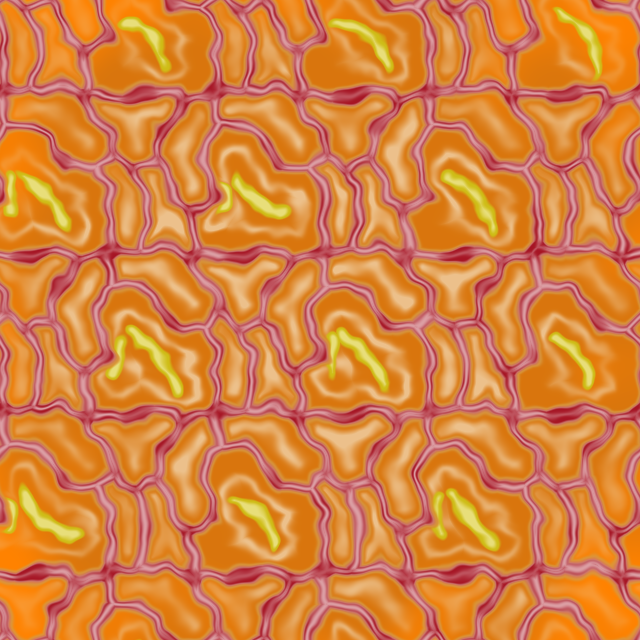
This pattern is drawn by a three.js fragment shader. Its source:

```glsl
// Tissue of six interlocking grain shapes on a brick lattice, split by red walls
// with pink veins. Grains are joined rods; the two nearest give the wall distance.
// Large grains hold yellow worms and pale ridges that fade towards the corners.

#define UNITS 1152.0            // lattice units across the canvas
#define TILE vec2(384.0, 288.0) // brick size, odd rows shift by half
#define WARP 11.0               // wobble of the outlines
#define WALL 9.5                // half width of a wall
#define VEIN 4.9                // half width of a pink vein
#define SWELL 6.0               // growth of grains into wide gaps
#define RIDGE 20.0              // half width of a pale ridge
#define SOFT 3.0                // edge softness

varying vec2 vUv;

float hash(vec2 p) { return fract(sin(dot(p, vec2(127.1, 311.7))) * 43758.5); }

float gradientNoise(vec2 p) {
  vec2 i = floor(p), f = p - i, u = f * f * f * (f * (f * 6.0 - 15.0) + 10.0);
  vec4 n;
  for (int k = 0; k < 4; k++) {
    vec2 o = vec2(mod(float(k), 2.0), floor(float(k) * 0.5));
    float a = 6.2832 * hash(i + o);
    float g = dot(vec2(cos(a), sin(a)), f - o);
    if (k == 0) n.x = g; else if (k == 1) n.y = g; else if (k == 2) n.z = g; else n.w = g;
  }
  return mix(mix(n.x, n.y, u.x), mix(n.z, n.w, u.x), u.y);
}

// Moves p to the lattice copy around centre c; id names that copy.
vec2 wrap(vec2 p, vec2 c, out vec2 id) {
  vec2 q = p - c;
  id.y = floor(q.y / TILE.y + 0.5);
  q -= id.y * vec2(TILE.x * 0.5, TILE.y);
  id.x = floor(q.x / TILE.x + 0.5);
  q.x -= id.x * TILE.x;
  return q + c;
}

// Distances to the outline (x) and the axis (y) of a rod.
vec2 rod(vec2 p, vec2 a, vec2 b, float radius) {
  vec2 v = b - a;
  float l = length(p - a - v * clamp(dot(p - a, v) / dot(v, v), 0.0, 1.0));
  return vec2(l - radius, l);
}

vec2 join(vec2 a, vec2 b) {
  vec2 h = max(16.0 - abs(a - b), 0.0) / 16.0;
  return min(a, b) - h * h * 4.0;
}

// Keeps outline and axis of the nearest grain, and the second nearest outline.
void place(vec2 grain, inout vec3 near) {
  if (grain.x < near.x) near = vec3(grain, near.x);
  else near.z = min(near.z, grain.x);
}

float worm(vec2 p, vec2 c, float angle, float halfLength, float bend, float width) {
  float s = sin(angle), k = cos(angle);
  vec2 q = mat2(k, -s, s, k) * (p - c);
  q.y += bend * (q.x * q.x / halfLength - 0.4 * halfLength);
  q.x -= clamp(q.x, -halfLength, halfLength);
  return length(q) - width;
}

void main() {
  vec2 p = vec2(vUv.x - 1.0 / 3.0, 2.0 / 3.0 - vUv.y) * UNITS;
  vec2 s = p + WARP * vec2(gradientNoise(p / 38.0), gradientNoise(p / 38.0 + 37.0));
  vec2 id, skip, q;

  // The six grains of one brick
  vec2 b = wrap(s, vec2(270.0, 250.0), id);
  vec2 big = join(rod(b, vec2(230, 182), vec2(268, 265), 46.0), rod(b, vec2(268, 265), vec2(348, 250), 36.0));
  big = join(big, join(rod(b, vec2(198, 316), vec2(268, 295), 38.0), rod(b, vec2(268, 290), vec2(342, 315), 40.0)));
  vec3 near = vec3(big, 1e3);
  q = wrap(s, vec2(290, 130), skip);
  place(join(rod(q, vec2(222, 102), vec2(292, 98), 20.0), rod(q, vec2(292, 102), vec2(348, 163), 33.0)), near);
  q = wrap(s, vec2(50, 135), skip);
  place(join(join(rod(q, vec2(-4, 98), vec2(48, 128), 15.0), rod(q, vec2(104, 92), vec2(48, 128), 15.0)),
    rod(q, vec2(48, 128), vec2(54, 165), 27.0)), near);
  q = wrap(s, vec2(150, 175), skip);
  place(join(rod(q, vec2(171, 115), vec2(132, 172), 24.0), rod(q, vec2(132, 172), vec2(153, 242), 23.0)), near);
  q = wrap(s, vec2(30, 265), skip);
  place(join(rod(q, vec2(8, 212), vec2(42, 255), 14.0), rod(q, vec2(42, 255), vec2(38, 320), 21.0)), near);
  q = wrap(s, vec2(105, 280), skip);
  place(join(join(rod(q, vec2(82, 222), vec2(105, 290), 15.0), rod(q, vec2(105, 290), vec2(82, 332), 14.0)),
    rod(q, vec2(105, 290), vec2(142, 332), 14.0)), near);
  float middle = 0.5 * (near.z - near.x);
  float depth = min(middle - WALL, SWELL - near.x);

  // Worms of the large grain, different in each brick
  float r1 = hash(id + 3.3), r2 = hash(id + 8.1), r3 = hash(id + 15.7);
  float worms = worm(b, vec2(278.0 + 22.0 * (r2 - 0.5), 262.0), 0.65 + 0.4 * r1, 48.0 + 24.0 * r2, 0.7 * (r3 - 0.5), 11.0 + 4.0 * r3);
  if (r3 > 0.3) worms = min(worms, worm(b, vec2(212, 258), 1.2 + 0.9 * r2, 20.0 + 18.0 * r1, 0.9 * (r1 - 0.5), 11.0));
  worms += 9.0 * gradientNoise(p / 30.0);

  // Grain body with ridges
  float drift = gradientNoise(p / 150.0);
  float rim = length(vUv - 0.5) + 0.22 * drift;
  float pale = mix(1.0, 0.3, smoothstep(0.15, 0.7, rim));
  bool inBig = big.x <= near.x;
  float offAxis = inBig ? abs(depth - worms) : max(near.y, 0.0) * 1.2;
  float ridge = exp(-offAxis * offAxis / (RIDGE * RIDGE * 0.6)) * smoothstep(2.0, 14.0, depth);
  ridge *= 0.9 + 0.9 * gradientNoise(p / 48.0 + 9.0);
  vec3 color = mix(vec3(0.85, 0.46, 0.05), vec3(1.0, 0.51, 0.0), smoothstep(0.42, 0.72, rim));
  color = mix(color, vec3(0.93, 0.77, 0.57), clamp(ridge * pale, 0.0, 0.95));
  color = mix(color, vec3(0.84, 0.60, 0.26), 0.8 * exp(-pow((depth - 2.0) / 3.2, 2.0)));
  if (inBig) {
    vec3 yellow = mix(vec3(0.81, 0.74, 0.09), vec3(0.91, 0.87, 0.48), smoothstep(-3.0, -11.0, worms));
    color = mix(color, yellow, smoothstep(SOFT, -SOFT, worms) * smoothstep(2.0, 8.0, depth));
  }

  // Walls: red, pink along the middle and next to the grains
  float width = VEIN * (1.0 + 0.9 * gradientNoise(p / 55.0 + 21.0));
  float vein = exp(-middle * middle / (width * width)) * (1.0 - 0.55 * smoothstep(10.0, 18.0, near.x));
  vec3 wall = mix(vec3(0.65, 0.08, 0.14), vec3(0.86, 0.62, 0.64), vein);
  wall = mix(wall, vec3(0.81, 0.51, 0.47), 0.9 * smoothstep(-5.5, -1.0, depth));
  gl_FragColor = vec4(mix(wall, color, smoothstep(-SOFT, SOFT, depth)), 1.0);
}
```
